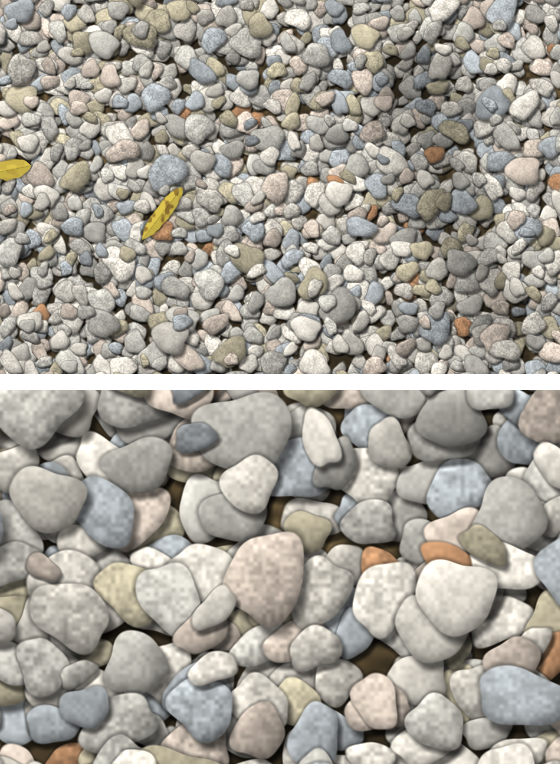
Top, the full canvas; bottom, a detail of the centre.
Reproduce this texture procedurally as a WebGL 1 fragment shader.

```glsl
precision highp float;
uniform vec2 u_resolution;

const vec3 GAP = vec3(0.20, 0.17, 0.12);
const vec3 SOIL = vec3(0.48, 0.40, 0.27);
const vec3 GREY = vec3(0.67, 0.66, 0.63);
const vec3 PALE = vec3(0.77, 0.75, 0.71);
const vec3 COOL = vec3(0.61, 0.63, 0.64);
const vec3 OLIVE = vec3(0.65, 0.62, 0.53);
const vec3 PINK = vec3(0.74, 0.69, 0.64);
const vec3 RUST = vec3(0.66, 0.50, 0.37);
const vec3 LEAF = vec3(0.82, 0.73, 0.30);
const vec3 LEAF_SPOT = vec3(0.50, 0.38, 0.18);
const vec3 LIGHT = vec3(-0.29, 0.57, 0.77);
const vec2 SHADOW_SHIFT = vec2(0.13, -0.20);
const float SHADOW = 0.56;
const float CONTACT = 0.40;
const float AMBIENT = 0.50;
const float SUN = 0.74;
const float TILT = 0.95;
const float FACET = 0.45;
const float GRAIN = 0.36;
const float SQUARENESS = 2.5;
const float SHADE = 0.24;

vec3 hash3(vec2 p) {
  vec3 q = fract(p.xyx * vec3(0.1031, 0.1030, 0.0973));
  q += dot(q, q.yxz + 33.33);
  return fract((q.xxy + q.yzz) * q.zyx);
}

float noise(vec2 p) {
  vec2 i = floor(p), f = fract(p);
  f = f * f * (3.0 - 2.0 * f);
  float low = mix(hash3(i).x, hash3(i + vec2(1.0, 0.0)).x, f.x);
  float high = mix(hash3(i + vec2(0.0, 1.0)).x, hash3(i + 1.0).x, f.x);
  return mix(low, high, f.y);
}

mat2 turn(float a) {
  return mat2(cos(a), -sin(a), sin(a), cos(a));
}

// Rounded, slightly angular outline: 1.0 at the rim
float outline(vec2 q, float phase) {
  vec2 s = pow(abs(q) + 1e-4, vec2(SQUARENESS));
  float a = atan(q.y, q.x + 1e-5);
  float bumps = 0.09 * cos(3.0 * a + phase) + 0.04 * cos(5.0 * a - 2.0 * phase);
  return pow(s.x + s.y, 1.0 / SQUARENESS) * (1.0 + bumps);
}

vec3 stoneColour(vec3 h) {
  vec3 c = mix(GREY, PALE, step(0.30, h.x));
  c = mix(c, COOL, step(0.60, h.x));
  c = mix(c, OLIVE, step(0.74, h.x));
  c = mix(c, PINK, step(0.86, h.x));
  c = mix(c, RUST, step(0.985, h.x));
  return c * mix(0.88, 1.11, h.y);
}

// One jittered layer of stones, painted from the far row to the near row
vec3 stones(vec3 col, vec2 p, float cell, float size, float cover, float seed) {
  vec2 home = floor(p / cell);
  for (int j = -1; j <= 1; j++) {
    for (int i = -1; i <= 1; i++) {
      vec2 id = home + vec2(float(i), -float(j)) + seed;
      vec3 place = hash3(id);
      if (place.z > cover) continue;
      vec3 form = hash3(id + 71.0);
      vec3 look = hash3(id + 137.0);
      vec2 centre = (id - seed + 0.5 + 0.7 * (place.xy - 0.5)) * cell;
      float r = cell * size * mix(0.70, 1.15, form.x);
      vec2 axes = vec2(1.0, mix(0.55, 0.92, form.y));
      mat2 spin = turn((form.z - 0.5) * 2.6);
      vec2 local = (p - centre) / r;
      vec2 q = spin * local / axes;
      float phase = 6.28 * look.z;
      float d = outline(q, phase);
      float shadowDist = outline(spin * (local - SHADOW_SHIFT) / axes, phase);
      float dark = SHADOW * (1.0 - smoothstep(0.86, 1.14, shadowDist));
      col *= 1.0 - max(dark, CONTACT * (1.0 - smoothstep(0.95, 1.16, d)));

      // Sunlit, faceted dome with mineral grain and mottling
      vec2 slope = normalize((q / axes) * spin + 1e-4) * pow(min(d, 1.0), 2.8) * TILT;
      slope += FACET * (form.zx - 0.5);
      float lit = AMBIENT + SUN * max(dot(normalize(vec3(slope, 1.0)), LIGHT), 0.0);
      float speck = 0.6 * noise(p * 260.0 + id) + 0.4 * noise(p * 95.0 + id * 3.0) - 0.5;
      float mottle = noise(p * 42.0 + id * 5.0) - 0.5;
      vec3 stone = stoneColour(look) * lit;
      stone *= 1.0 + GRAIN * (0.5 + look.z) * speck + 0.14 * mottle;
      float soft = 1.1 / (u_resolution.y * r * axes.y);
      col = mix(col, stone, 1.0 - smoothstep(1.0 - soft, 1.0 + soft, d));
    }
  }
  return col;
}

// Pointed leaf with a midrib and brown spots, over its own shadow
vec3 leaf(vec3 col, vec2 p, vec2 centre, float angle, vec2 halfSize, float decay) {
  vec2 q = turn(angle) * (p - centre);
  float wave = 0.006 * (noise(p * 60.0) - 0.5);
  float span = halfSize.y * (1.0 - pow(abs(q.x) / halfSize.x, 3.0));
  float edge = abs(q.y + wave) - span;
  float soft = 1.0 / u_resolution.y;
  float inside = 1.0 - smoothstep(-soft, soft, edge);
  float under = 1.0 - smoothstep(0.0, 0.010, edge);
  float spots = decay * smoothstep(0.4, 0.75, noise(p * 85.0));
  vec3 c = mix(LEAF, LEAF_SPOT, spots);
  c *= 0.88 + 0.12 * smoothstep(0.0, 0.003, abs(q.y)) + 0.06 * sign(q.y);
  return mix(col * (1.0 - 0.4 * under), c, inside);
}

void main() {
  vec2 p = gl_FragCoord.xy / u_resolution.y;
  float broad = noise(p * 4.0 + 9.0);
  vec3 col = mix(GAP, SOIL, smoothstep(0.5, 0.9, broad) * noise(p * 90.0));

  // Dense bed first, then larger stones, then a few small ones on top
  col = stones(col, p, 0.044, 0.64, 1.0, 11.0);
  col = stones(col, p, 0.047, 0.60, 0.80, 97.0);
  col = stones(col, p, 0.058, 0.54, 0.60, 203.0);
  col = stones(col, p, 0.086, 0.47, 0.36, 401.0);
  col = stones(col, p, 0.125, 0.38, 0.20, 607.0);
  col = stones(col, p, 0.050, 0.46, 0.24, 809.0);

  // Soft shade falling across the right side
  vec2 a = vec2(1.10, 0.78), b = vec2(1.33, 0.18);
  float t = clamp(dot(p - a, b - a) / dot(b - a, b - a), 0.0, 1.0);
  float reach = length(p - mix(a, b, t)) + 0.12 * (noise(p * 7.0) - 0.5);
  col *= 1.0 - SHADE * (1.0 - smoothstep(0.02, 0.17, reach));
  col *= 0.98 + 0.06 * broad;

  col = leaf(col, p, vec2(0.434, 0.43), 0.92, vec2(0.090, 0.021), 0.8);
  col = leaf(col, p, vec2(0.030, 0.547), 0.20, vec2(0.055, 0.026), 0.2);
  gl_FragColor = vec4(clamp(col, 0.0, 1.0), 1.0);
}
```
